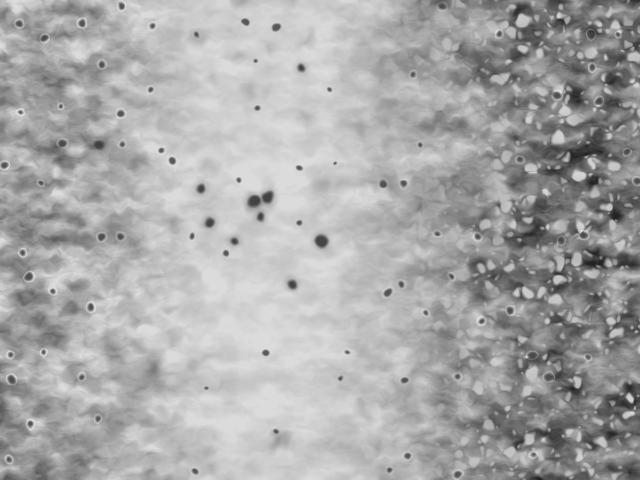
Write a Shadertoy shader that draws this texture.

```glsl
vec2 hash22(vec2 p) {
    vec3 q = fract(p.xyx * vec3(0.1031, 0.1030, 0.0973));
    q += dot(q, q.yzx + 33.33);
    return fract((q.xx + q.yz) * q.zy);
}

float valueNoise(vec2 p) {
    vec2 cell = floor(p), f = fract(p);
    f = f * f * (3.0 - 2.0 * f);
    float low = mix(hash22(cell).x, hash22(cell + vec2(1, 0)).x, f.x);
    float high = mix(hash22(cell + vec2(0, 1)).x, hash22(cell + 1.0).x, f.x);
    return mix(low, high, f.y);
}

float fbm(vec2 p) {
    float sum = 0.0, weight = 0.53;
    for (int i = 0; i < 4; i++) {
        sum += weight * valueNoise(p);
        p = mat2(0.96, 0.28, -0.28, 0.96) * p * 2.0 + 17.3;
        weight *= 0.5;
    }
    return sum;
}

// Signed distance to randomly sized discs on a jittered grid
float scatter(vec2 p, float size, float density, float radius, float seed) {
    vec2 cell = floor(p / size);
    float nearest = 1.0;
    for (int y = -1; y <= 1; y++)
    for (int x = -1; x <= 1; x++) {
        vec2 id = cell + vec2(x, y);
        vec2 trait = hash22(id + seed + 71.0);
        if (trait.x > density) continue;
        vec2 center = (id + 0.1 + 0.8 * hash22(id + seed)) * size;
        nearest = min(nearest, length(p - center) - radius * mix(0.4, 1.0, trait.y));
    }
    return nearest;
}

float disc(vec2 p, vec2 center, float radius) {
    return length(p - center) - radius;
}

float cover(float d, float softness) {
    float w = max(softness, 1.0 / iResolution.y);
    return 1.0 - smoothstep(-w, w, d);
}

void mainImage(out vec4 fragColor, in vec2 fragCoord) {
    vec2 p = fragCoord / iResolution.y;
    float u = fragCoord.x / iResolution.x;
    vec2 warp = vec2(valueNoise(p * 60.0), valueNoise(p * 60.0 + 40.0)) - 0.5;

    // Pale vertical band between two darker sides
    float across = u + 0.09 * (fbm(p * 5.0) - 0.5);
    float left = 1.0 - smoothstep(0.04, 0.38, across);
    float right = smoothstep(0.44, 0.92, across);
    float tone = 0.82 - 0.2 * left - 0.38 * right;

    // Horizontally stretched mottling, stronger toward the sides
    float mottle = fbm((p + 0.012 * warp) * vec2(25.0, 42.0)) - 0.5;
    float patches = fbm(p * vec2(9.0, 14.0) + 8.0) - 0.5;
    tone += mottle * (0.16 + 0.5 * left + 0.65 * right);
    tone += patches * (0.12 + 0.15 * left + 0.2 * right);

    // Bright ragged flakes on the right
    vec2 ragged = p + 0.014 * warp;
    float flakes = scatter(ragged, 0.036, 0.5, 0.013, 5.0);
    float chips = scatter(ragged, 0.021, 0.45, 0.006, 43.0);
    float flakeTone = 0.68 + 0.16 * valueNoise(p * 28.0);
    float flakeMask = max(cover(flakes, 0.004), 0.7 * cover(chips, 0.003));
    tone = mix(tone, max(tone, flakeTone), flakeMask * smoothstep(0.5, 0.85, u));

    // Faint grey smudges inside the band
    float smudges = scatter(ragged, 0.085, 0.4, 0.018, 91.0);
    tone -= 0.12 * cover(smudges, 0.014) * (1.0 - right);
    tone -= 0.16 * cover(disc(ragged, vec2(0.54, 0.575), 0.02), 0.022);
    tone -= 0.2 * cover(disc(ragged, vec2(0.58, 0.085), 0.014), 0.016);

    // Small specks, ringed with light away from the band
    vec2 grainy = p + 0.005 * warp;
    float specks = scatter(grainy, 0.075, 0.36, 0.0075, 23.0);
    float ring = cover(abs(specks - 0.004) - 0.001, 0.002);
    tone += 0.2 * ring * max(left, right);
    tone = mix(tone, 0.26, 0.85 * cover(specks, 0.003));

    // Principal blots around the center
    float blots = disc(grainy, vec2(0.530, 0.581), 0.012);
    blots = min(blots, disc(grainy, vec2(0.557, 0.589), 0.011));
    blots = min(blots, disc(grainy, vec2(0.543, 0.548), 0.008));
    blots = min(blots, disc(grainy, vec2(0.670, 0.498), 0.013));
    blots = min(blots, disc(grainy, vec2(0.418, 0.608), 0.008));
    blots = min(blots, disc(grainy, vec2(0.437, 0.536), 0.009));
    blots = min(blots, disc(grainy, vec2(0.490, 0.498), 0.007));
    blots = min(blots, disc(grainy, vec2(0.609, 0.408), 0.008));
    blots = min(blots, disc(grainy, vec2(0.627, 0.858), 0.007));
    blots = min(blots, disc(grainy, vec2(0.205, 0.698), 0.009));
    tone -= 0.12 * cover(blots - 0.006, 0.01);
    tone = mix(tone, 0.23, 0.92 * cover(blots, 0.005));

    fragColor = vec4(vec3(clamp(tone, 0.14, 0.86)), 1.0);
}
```
